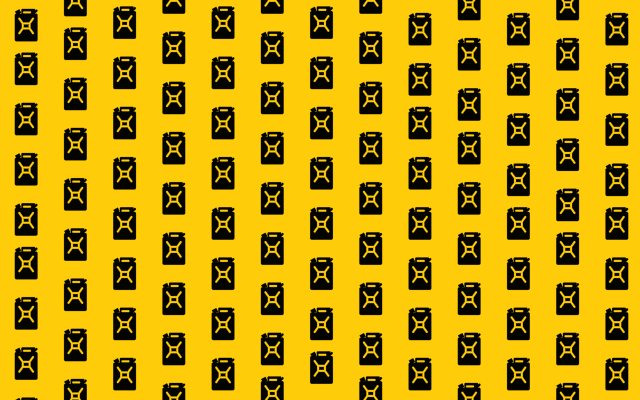
Write a Shadertoy shader that draws this pattern.

```glsl
#define SHEET vec2(768.0, 478.0)   // layout units across and down
#define COLUMN_PITCH 59.07
#define ROW_PITCH 60.0
#define FIRST_COLUMN 31.4
#define FIRST_ROW 27.0
#define SEAM_STEP 7.8              // rows close up by this at a seam
#define STROKE 1.25
#define YELLOW vec3(1.0, 0.80, 0.04)
#define BLACK vec3(0.01, 0.01, 0.0)

// Depth from the top at which each column closes up
const float SEAMS[13] = float[13](56.0, 26.0, 999.0, 999.0, 999.0, 442.0, 412.0,
                                  442.0, 120.0, 150.0, 240.0, 270.0, 240.0);

float roundBox(vec2 p, vec2 halfSize, float radius) {
    vec2 d = abs(p) - halfSize + radius;
    return length(max(d, 0.0)) + min(max(d.x, d.y), 0.0) - radius;
}

float segment(vec2 p, vec2 a, vec2 b) {
    vec2 ab = b - a;
    return length(p - a - ab * clamp(dot(p - a, ab) / dot(ab, ab), 0.0, 1.0));
}

mat2 rotation(float angle) {
    float c = cos(angle), s = sin(angle);
    return mat2(c, s, -s, c);
}

// Pressed cross: four arms joined by a small central frame
float crossMark(vec2 p) {
    vec2 q = abs(p + vec2(0.0, 1.0));
    float arm = segment(q, vec2(8.2, 8.7), vec2(4.1, 3.0));
    float side = segment(q, vec2(4.1, 3.0), vec2(4.1, 0.0));
    float bar = segment(q, vec2(0.0, 3.0), vec2(4.1, 3.0));
    return min(arm, min(side, bar)) - STROKE;
}

float fuelCan(vec2 p) {
    // Body, carrying handle, tilted cap and rear spur
    float can = roundBox(p + vec2(0.0, 2.8), vec2(13.7, 16.7), 2.2);
    can = min(can, roundBox(p - vec2(2.6, 14.0), vec2(8.4, 5.4), 1.5));
    can = min(can, roundBox(rotation(-0.5) * (p - vec2(-9.6, 15.3)), vec2(3.0, 2.6), 0.6));
    can = min(can, segment(p, vec2(9.0, 14.0), vec2(12.2, 17.2)) - 1.4);
    // Openings
    float slot = segment(p, vec2(-2.6, 15.2), vec2(4.6, 15.2)) - STROKE;
    return max(can, -min(slot, crossMark(p)));
}

// Vertical displacement of the rows in a column at a given depth
float rowShift(int column, float depth) {
    float shift = column < 2 ? 3.0 : column < 8 ? 0.0 : SEAM_STEP;
    shift -= SEAM_STEP * step(SEAMS[column], depth);
    if (column == 0) shift -= SEAM_STEP * step(287.0, depth);
    return shift;
}

void mainImage(out vec4 fragColor, in vec2 fragCoord) {
    vec2 p = fragCoord / iResolution.xy * SHEET;
    float depth = SHEET.y - p.y;

    // Local position in the nearest can, alternate columns half a row apart
    int column = clamp(int(floor((p.x - FIRST_COLUMN) / COLUMN_PITCH + 0.5)), 0, 12);
    float x = p.x - FIRST_COLUMN - float(column) * COLUMN_PITCH;
    float stagger = float(column % 2) * 0.5 * ROW_PITCH;
    float y = depth - FIRST_ROW - stagger - rowShift(column, depth);
    y = mod(y + 0.5 * ROW_PITCH, ROW_PITCH) - 0.5 * ROW_PITCH;

    float blur = 0.75 * SHEET.y / iResolution.y;
    float ink = 1.0 - smoothstep(-blur, blur, fuelCan(vec2(x, -y)));
    fragColor = vec4(mix(YELLOW, BLACK, ink), 1.0);
}
```
